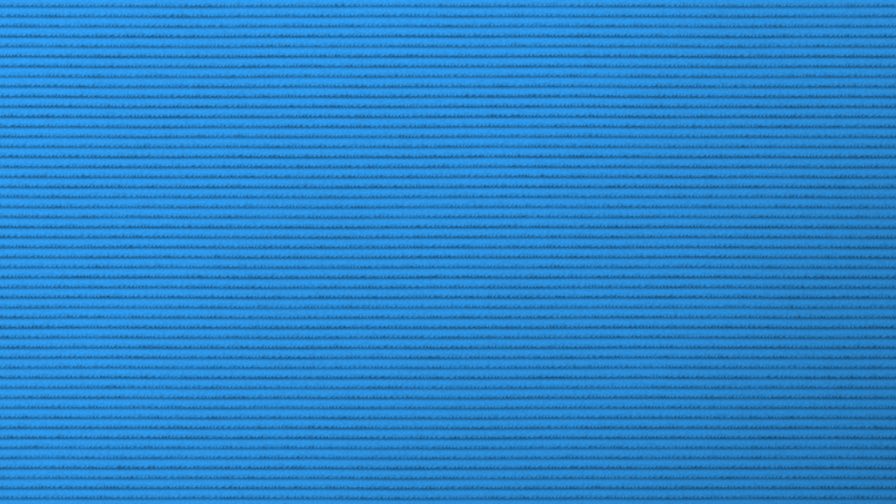
Reproduce this texture procedurally as a Shadertoy shader.

```glsl
// Blue ribbed corduroy: about fifty fine horizontal ribs parted by dark grooves.
// Each rib is a periodic height profile; slanted threads fray the groove edges,
// cellular noise adds lint, and a broad light falls from the upper left.

const float TAU = 6.2832;
const float RIB_COUNT = 50.2;      // ribs per canvas height
const float GROOVE_PHASE = 0.67;   // first groove below the top edge, in ribs
const float GROOVE_WIDTH = 0.16;   // groove half width, in ribs
const float THREAD_COUNT = 112.0;  // slanted threads per canvas height
const vec3 CLOTH_BLUE = vec3(0.186, 0.603, 0.925);

float hash1(float n) {
    return fract(sin(n * 12.99) * 4375.5);
}

vec2 hash2(vec2 cell) {
    vec2 q = vec2(dot(cell, vec2(127.1, 311.7)), dot(cell, vec2(269.5, 183.3)));
    return fract(sin(q) * 4375.5);
}

// Distance to the nearest scattered point
float cellular(vec2 p) {
    vec2 cell = floor(p);
    vec2 local = fract(p);
    float nearest = 2.0;
    for (int y = -1; y <= 1; y++) {
        for (int x = -1; x <= 1; x++) {
            vec2 offset = vec2(x, y);
            vec2 delta = offset + hash2(cell + offset) - local;
            nearest = min(nearest, dot(delta, delta));
        }
    }
    return sqrt(nearest);
}

// Gentle unevenness from layered sines, roughly -1 to 1
float drift(vec2 p) {
    return 0.5 * sin(p.x * 5.3 + p.y * 3.1)
         + 0.3 * sin(p.x * 11.7 - p.y * 8.3 + 1.7)
         + 0.2 * sin(p.x * 23.9 + p.y * 17.1 + 4.2);
}

// Diagonal thread pattern with uneven spacing, shifted from rib to rib
float slantedThreads(float x, float across, float ribId) {
    float wobble = 0.5 * sin(x * 41.0 + ribId * 2.3) + 0.3 * sin(x * 97.0 - ribId * 4.1);
    return sin(TAU * (x * THREAD_COUNT + across * 0.8 + hash1(ribId) + wobble));
}

// Darkness falling smoothly from 1 at the centre
float softLine(float across, float width) {
    float d = across / width;
    return exp(-d * d);
}

// Broad light: brightest at the upper left, dimmest at the lower right
float clothLight(vec2 uv, vec2 p) {
    float toRight = uv.x * uv.x;
    float toBottom = 1.0 - uv.y;
    return 1.03 - 0.09 * toRight - 0.06 * toBottom
         - 0.09 * toRight * toBottom + 0.015 * drift(p);
}

void mainImage(out vec4 fragColor, in vec2 fragCoord) {
    vec2 uv = fragCoord / iResolution.xy;
    vec2 p = fragCoord / iResolution.y;

    // Rib coordinates: across is zero in each groove and grows downward
    float ribs = (1.0 - p.y) * RIB_COUNT - GROOVE_PHASE + 0.04 * drift(p);
    float ribId = floor(ribs + 0.5);
    float across = ribs - ribId;

    // Surface detail: threads, fine lint and coarser tufts
    float threads = slantedThreads(p.x, across, ribId);
    float lint = cellular(p * vec2(135.0, 175.0) + 3.0) - 0.5;
    float tufts = cellular(p * vec2(42.0, 60.0) + 17.0) - 0.5;
    float wear = drift(vec2(p.x * 4.0 + ribId * 1.9, ribId));

    // Frayed groove with a soft shadow on the rib above it
    float edge = across + 0.03 * threads + 0.10 * lint;
    float groove = softLine(edge, GROOVE_WIDTH);
    float shadow = softLine(across + 0.16, 0.22);
    float depth = 0.26 + 0.03 * wear + 0.06 * (hash1(ribId + 9.0) - 0.5);

    float shade = 1.0 - depth * groove;
    shade -= shadow * (0.085 + 0.035 * threads + 0.08 * tufts);
    shade -= 0.09 * lint + 0.02 * tufts;

    vec3 color = CLOTH_BLUE * shade * clothLight(uv, p);
    fragColor = vec4(clamp(color, 0.0, 1.0), 1.0);
}
```
